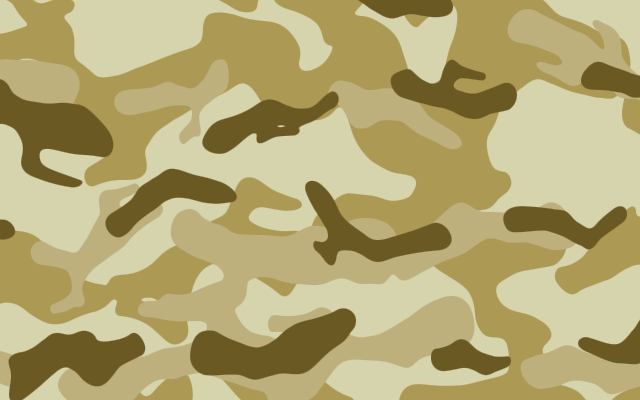
This pattern is drawn by a Shadertoy shader. Its source:

```glsl
// Desert camouflage: three layers of wandering, mostly level patches on cream.
// Each patch is a chain of soft-joined tapered capsules with hooked fingers,
// placed on a jittered brick grid; a smooth noise warp makes the edges wavy.

#define SAND   vec3(0.84, 0.83, 0.68)
#define OLIVE  vec3(0.67, 0.60, 0.33)
#define KHAKI  vec3(0.74, 0.69, 0.49)
#define BROWN  vec3(0.42, 0.35, 0.14)
#define WARP   0.032   // size of the broad edge waves
#define RIPPLE 0.011   // size of the small edge waves
#define TILT   0.9     // spread of patch directions, radians
#define JITTER 0.36    // scatter of patches, in cells
#define SOFT   0.55    // roundness of joints, in patch radii
#define VARIETY 0.35   // spread of patch sizes

float hash(vec2 p) {
    return fract(sin(dot(p, vec2(127.1, 311.7))) * 43758.5453);
}

// Signed random value in -1..1, one stream per number n
float rnd(vec2 id, float n) {
    return 2.0 * hash(id + n * vec2(0.37, 0.73)) - 1.0;
}

// Smooth value noise in -1..1
float noise(vec2 p) {
    vec2 i = floor(p), f = p - i;
    f = f * f * f * (f * (f * 6.0 - 15.0) + 10.0);
    float low = mix(hash(i), hash(i + vec2(1, 0)), f.x);
    float high = mix(hash(i + vec2(0, 1)), hash(i + vec2(1, 1)), f.x);
    return 2.0 * mix(low, high, f.y) - 1.0;
}

float softMin(float a, float b, float k) {
    float h = max(k - abs(a - b), 0.0) / k;
    return min(a, b) - 0.25 * k * h * h;
}

// Distance to a capsule whose radius runs from ra to rb
float taper(vec2 p, vec2 a, vec2 b, float ra, float rb) {
    vec2 ab = b - a;
    float h = clamp(dot(p - a, ab) / dot(ab, ab), 0.0, 1.0);
    return length(p - a - h * ab) - mix(ra, rb, h);
}

// Joins one patch, centred on the origin, to the distance d
float addPatch(float d, vec2 p, vec2 id, float halfLen, float radius, float fingers) {
    float angle = 0.5 * TILT * rnd(id, 1.0);
    vec2 along = vec2(cos(angle), sin(angle));
    vec2 across = vec2(-along.y, along.x);
    float size = 1.0 + VARIETY * rnd(id, 2.0);
    halfLen *= size;
    radius *= size;
    float k = SOFT * radius;
    float side = rnd(id, 3.0) < 0.0 ? -1.0 : 1.0;
    vec2 last = vec2(0);
    float lastR = 0.0;
    for (int n = 0; n < 4; n++) {
        float s = float(n);
        vec2 node = along * halfLen * (s / 1.5 - 1.0)
                  + across * 1.3 * radius * rnd(id, 4.0 + s);
        float r = radius * (1.0 + 0.35 * rnd(id, 8.0 + s));
        if (n > 0) d = softMin(d, taper(p, last, node, lastR, r), k);
        // Hooked fingers leave the inner nodes on opposite sides
        if ((n == 1 || n == 2) && hash(id + 5.0 * s) < fingers) {
            float turn = rnd(id, 12.0 + s) < 0.0 ? -1.0 : 1.0;
            vec2 knee = node + across * side * 2.1 * radius + along * turn * 0.7 * radius;
            vec2 tip = knee + along * turn * radius * (1.8 + 0.8 * rnd(id, 16.0 + s))
                     + across * 0.4 * radius * rnd(id, 19.0 + s);
            d = softMin(d, taper(p, node, knee, 0.7 * r, 0.5 * radius), k);
            d = softMin(d, taper(p, knee, tip, 0.5 * radius, 0.36 * radius), k);
        }
        if (n == 1) side = -side;
        last = node;
        lastR = r;
    }
    return d;
}

// Distance to one layer of patches, in canvas heights
float layer(vec2 p, float seed, vec2 cell, float halfLen, float radius, float fingers) {
    vec2 q = p + seed * vec2(3.7, 5.3);
    q += WARP * vec2(noise(q * 6.0), noise(q * 6.0 + 41.0));
    q += RIPPLE * vec2(noise(q * 13.0 + 17.0), noise(q * 13.0 + 71.0));
    float d = 1.0;
    for (int j = -1; j <= 1; j++) {
        float row = floor(q.y / cell.y) + float(j);
        float brick = 0.5 * mod(row, 2.0);
        for (int i = -1; i <= 1; i++) {
            vec2 id = vec2(floor(q.x / cell.x - brick) + float(i), row);
            vec2 key = id + seed * 19.0;
            vec2 scatter = 0.5 * JITTER * vec2(rnd(key, 31.0), rnd(key, 32.0));
            vec2 centre = (id + 0.5 + vec2(brick, 0.0) + scatter) * cell;
            if (length(q - centre) < 1.4 * halfLen + 7.0 * radius)
                d = addPatch(d, q - centre, key, halfLen, radius, fingers);
        }
    }
    return d;
}

// Coverage of a shape with an edge one pixel wide
float cover(float d) {
    return clamp(0.5 - d / max(fwidth(d), 0.0001), 0.0, 1.0);
}

void mainImage(out vec4 fragColor, in vec2 fragCoord) {
    vec2 p = fragCoord / iResolution.y;

    // Paint from the bottom layer up
    float olive = layer(p, 1.0, vec2(0.50, 0.39), 0.20, 0.058, 0.9);
    float khaki = layer(p, 2.0, vec2(0.54, 0.35), 0.18, 0.042, 0.6);
    float brown = layer(p, 3.0, vec2(0.50, 0.33), 0.13, 0.031, 0.35);
    vec3 col = mix(SAND, OLIVE, cover(olive));
    col = mix(col, KHAKI, cover(khaki));
    col = mix(col, BROWN, cover(brown));
    fragColor = vec4(col, 1.0);
}
```
